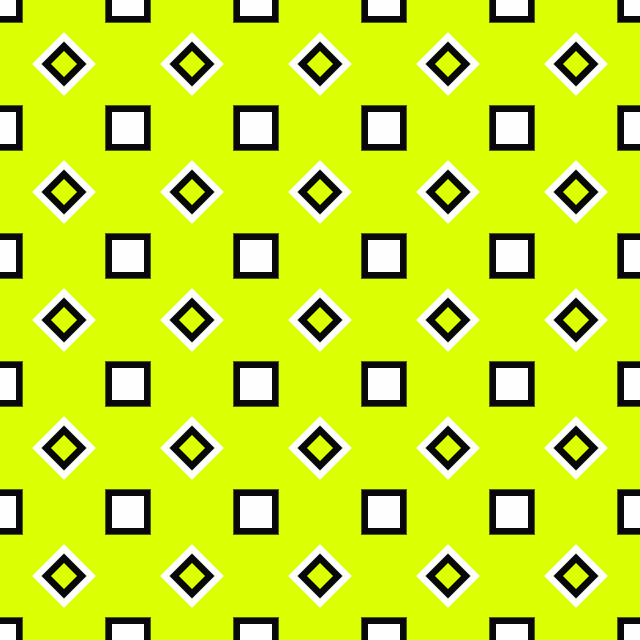
Reproduce this pattern procedurally as a Shadertoy shader.

```glsl
// Lengths are fractions of one cell
const float REPEATS = 5.0;
const float SQUARE_OUTER = 0.177;
const float SQUARE_INNER = 0.125;
const float DIAMOND_OUTER = 0.249;
const float DIAMOND_RING = 0.176;
const float DIAMOND_CORE = 0.102;

const vec3 LIME = vec3(0.86, 1.0, 0.01);
const vec3 WHITE = vec3(0.995);
const vec3 BLACK = vec3(0.03);

// Signed distance to an axis-aligned square of the given half width
float squareDistance(vec2 p, float halfWidth) {
    vec2 d = abs(p) - halfWidth;
    return max(d.x, d.y);
}

// Signed distance to a diamond, measured from centre to corner
float diamondDistance(vec2 p, float reach) {
    return (abs(p.x) + abs(p.y) - reach) * inversesqrt(2.0);
}

// Coverage of a shape, with an edge one pixel wide
float coverage(float distance, float pixel) {
    return clamp(0.5 - distance / pixel, 0.0, 1.0);
}

void mainImage(out vec4 fragColor, in vec2 fragCoord) {
    vec2 grid = fragCoord / iResolution.xy * REPEATS;
    float pixel = REPEATS / min(iResolution.x, iResolution.y);

    // Diamonds sit in cell centres, squares on cell corners
    vec2 fromCentre = fract(grid) - 0.5;
    vec2 fromCorner = fract(grid + 0.5) - 0.5;

    vec3 color = LIME;

    // White square with a black frame
    color = mix(color, BLACK, coverage(squareDistance(fromCorner, SQUARE_OUTER), pixel));
    color = mix(color, WHITE, coverage(squareDistance(fromCorner, SQUARE_INNER), pixel));

    // Nested diamonds: white border, black ring, lime core
    color = mix(color, WHITE, coverage(diamondDistance(fromCentre, DIAMOND_OUTER), pixel));
    color = mix(color, BLACK, coverage(diamondDistance(fromCentre, DIAMOND_RING), pixel));
    color = mix(color, LIME, coverage(diamondDistance(fromCentre, DIAMOND_CORE), pixel));

    fragColor = vec4(color, 1.0);
}
```
